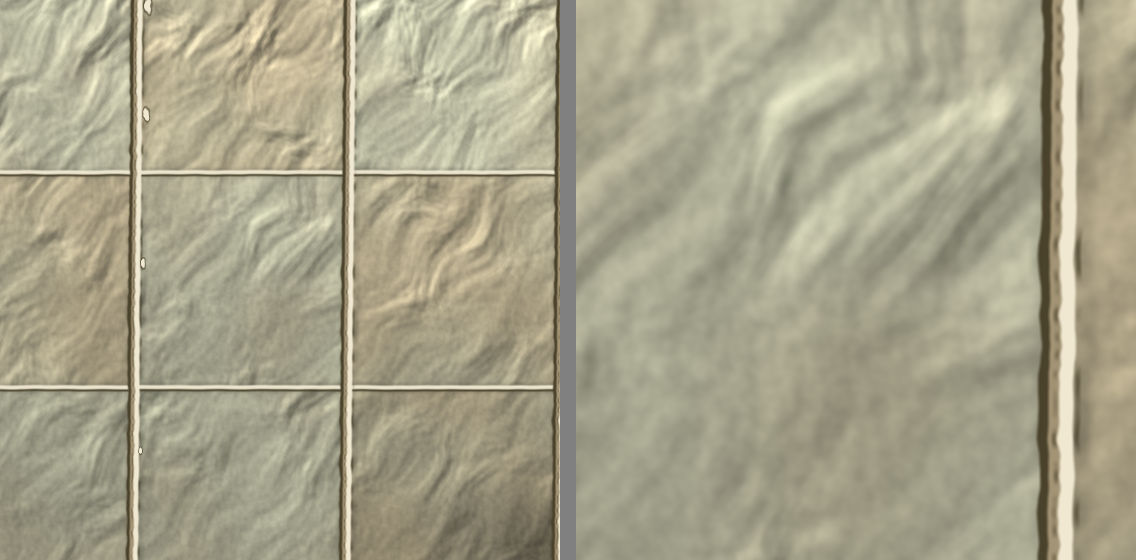
Left, the full canvas; right, a detail of the centre.
A WebGL 1 fragment shader for this texture:

```glsl
precision highp float;
uniform vec2 u_resolution;

#define PITCH vec2(0.380, 0.384)
#define ORIGIN vec2(0.2360, 0.3075)
#define SLANT 0.009
#define RELIEF 0.62
#define GRAIN 0.07
#define SAGE vec3(0.70, 0.70, 0.605)
#define OCHRE vec3(0.69, 0.645, 0.53)
#define GROUT vec3(0.94, 0.91, 0.82)
#define GROUT_SHADE vec3(0.64, 0.58, 0.46)
#define GAP vec3(0.27, 0.24, 0.15)

float hash(vec2 p) {
  return fract(sin(dot(p, vec2(127.1, 311.7))) * 4375.85);
}

vec2 gradient(vec2 cell) {
  float a = 6.2832 * hash(cell);
  return vec2(cos(a), sin(a));
}

float noise(vec2 p) {
  vec2 i = floor(p), f = p - i;
  vec2 u = f * f * f * (f * (f * 6.0 - 15.0) + 10.0);
  vec2 e = vec2(1.0, 0.0);
  float low = mix(dot(gradient(i), f), dot(gradient(i + e), f - e), u.x);
  float high = mix(dot(gradient(i + e.yx), f - e.yx), dot(gradient(i + 1.0), f - 1.0), u.x);
  return mix(low, high, u.y);
}

float fbm(vec2 p) {
  float sum = 0.0, amp = 1.0;
  for (int i = 0; i < 4; i++) {
    sum += amp * noise(p);
    p = mat2(1.6, 1.2, -1.2, 1.6) * p + 7.3;
    amp *= 0.42;
  }
  return sum;
}

// Hand-pressed surface with ridges running up to the right
float height(vec2 p) {
  vec2 q = vec2(dot(p, vec2(0.82, -0.57)) * 19.0, dot(p, vec2(0.57, 0.82)) * 9.0);
  q += 0.7 * vec2(noise(p * 9.0), noise(p * 9.0 + 31.0));
  return fbm(q);
}

// Soft-edged band around a signed distance
float band(float d, float centre, float halfWidth) {
  float soft = 0.001 + 0.75 / u_resolution.y;
  return 1.0 - smoothstep(halfWidth - soft, halfWidth + soft, abs(d - centre));
}

vec3 glaze(vec2 uv, vec2 id) {
  float seed = hash(id + 17.0);
  vec2 p = uv + 5.3 * id;

  // Alternating tint, with a plainer bottom row
  float warm = mix(mod(id.x + id.y, 2.0), step(0.5, id.x), step(id.y, -0.5));
  warm = clamp(mix(0.1, 0.85, warm) + 0.7 * noise(p * 5.0), 0.0, 1.0);
  vec3 col = mix(SAGE, OCHRE, warm);

  // Light falls off toward the bottom, most in the right corner
  float light = mix(0.85, 1.05, smoothstep(0.0, 0.9, uv.y)) + 0.05 * (uv.x - 0.5);
  light += 0.05 * (seed - 0.5) + 0.10 * noise(p * 7.0);
  light -= 0.28 * smoothstep(0.30, 0.0, length((uv - vec2(1.0, 0.0)) * vec2(0.9, 1.5)));

  // Embossed relief, deeper on the upper tiles
  float depth = RELIEF * mix(0.55, 1.15, smoothstep(0.0, 1.0, uv.y + 0.3 * (seed - 0.5)));
  float slope = height(p) - height(p + vec2(-0.0055, 0.0065));
  slope = clamp(slope, -0.38, 0.38);
  light += depth * slope * (0.7 + 0.8 * smoothstep(-0.2, 0.3, noise(p * 6.0 + 11.0)));
  light += GRAIN * noise(p * vec2(95.0, 70.0)) + 0.5 * GRAIN * noise(p * 170.0);
  return col * light;
}

void main() {
  vec2 uv = gl_FragCoord.xy / u_resolution.y;
  vec2 p = (uv - ORIGIN - vec2(SLANT * uv.y, 0.0)) / PITCH;
  vec2 joint = floor(p + 0.5);
  vec2 d = (p - joint) * PITCH;
  vec3 col = glaze(uv, floor(p));

  // Uneven joint edges
  float rough = noise(vec2(uv.y * 38.0, joint.x * 9.7 + 0.4));
  float fine = noise(vec2(uv.y * 95.0, joint.x * 5.3 + 0.7));
  d.x += 0.0022 * rough + 0.0010 * fine;
  d.y += 0.0012 * noise(vec2(uv.x * 24.0, joint.y * 8.1 + 0.3));

  // Shaded tile rims
  float rim = smoothstep(0.022, 0.010, abs(d.x - 0.003)) * (0.55 + 0.9 * rough);
  col *= 1.0 - 0.22 * clamp(rim, 0.0, 1.0);
  col *= 1.0 - 0.12 * smoothstep(0.014, 0.004, abs(d.y));

  // Horizontal joints: pale grout over a thin gap
  col = mix(col, GAP, 0.85 * band(d.y, -0.0042, 0.0022));
  col = mix(col, GROUT, 0.95 * band(d.y, 0.0010, 0.0034));

  // Vertical joints: wide grout with a deep gap on the left
  col = mix(col, GROUT_SHADE, band(d.x, -0.0010, 0.0085));
  col = mix(col, GAP, 0.95 * band(d.x, -0.0080, 0.0029 + 0.0012 * rough));
  col = mix(col, GAP, 0.55 * band(d.x, -0.0010, 0.0013) * smoothstep(-0.2, 0.3, fine));
  col = mix(col, GROUT, band(d.x, 0.0056, 0.0043 + 0.0015 * fine));
  col = mix(col, GAP, 0.65 * band(d.x, 0.0125, 0.0014) * smoothstep(-0.15, 0.3, rough));

  // Chips along the first vertical joint, shrinking downward
  for (int i = 0; i < 4; i++) {
    float k = float(i);
    vec2 size = vec2(0.0078, 0.0165) * (1.0 - 0.19 * k);
    vec2 offset = vec2(d.x - 0.020 + 0.0025 * k, uv.y - 0.99 + 0.16 * k + 0.035 * k * k);
    float r = length(offset / size) + 0.5 * noise(offset * 120.0 + k);
    float first = 1.0 - step(0.5, abs(joint.x));
    col = mix(col, GAP, 0.6 * first * smoothstep(1.3, 0.9, r));
    col = mix(col, GROUT, first * smoothstep(0.95, 0.6, r));
  }

  gl_FragColor = vec4(clamp(col, 0.0, 1.0), 1.0);
}
```
